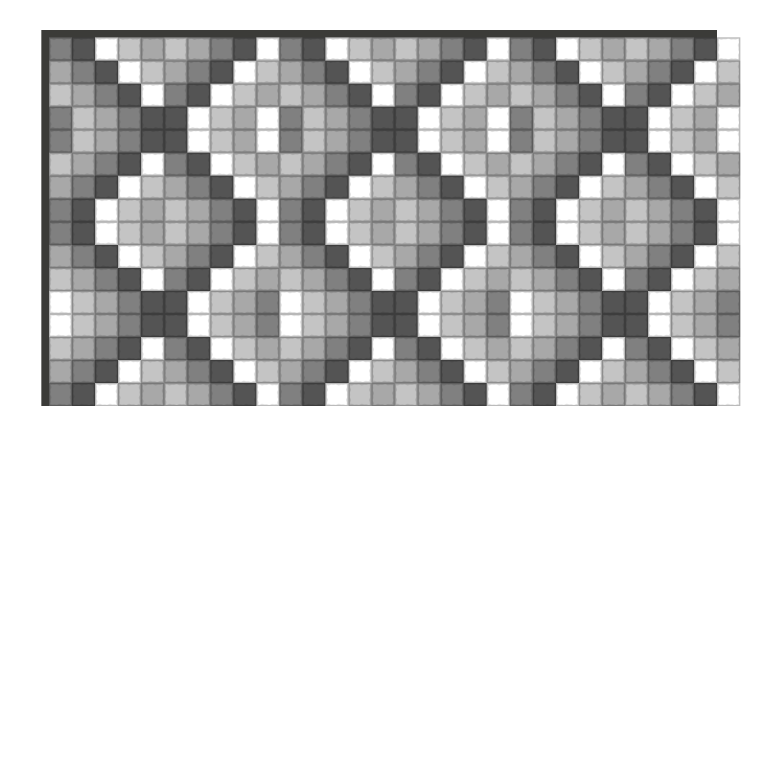
Reproduce this pattern procedurally as a Shadertoy shader.

```glsl
// Woven grey tile chart: diagonal bands meet in crosses and diamonds on white.
// Each 10 x 8 tile motif is a five-tone cycle shifted along mirrored diagonals;
// layered sines roughen the tile seams, and a dark bar edges the top and left.

const vec2 GRID_ORIGIN = vec2(0.0638, 0.9512);  // top left corner of the chart
const float TILE = 0.03;                        // tile side in canvas units
const vec2 MOTIF = vec2(10.0, 8.0);             // tiles in one repeat
const vec2 REPEATS = vec2(3.0, 2.0);
const float BAR_WIDTH = 0.33;                   // in tiles
const vec3 BAR_COLOR = vec3(0.23, 0.23, 0.22);
const int SAMPLES = 3;                          // per axis, for smooth edges

float hash(vec2 p) {
    return fract(sin(dot(p, vec2(127.1, 311.7))) * 4375.85);
}

// Five greys in order along a diagonal band
float cycleTone(float stepIndex) {
    float k = mod(stepIndex, 5.0);
    if (k < 0.5) return 0.50;
    if (k < 1.5) return 0.33;
    if (k < 2.5) return 1.00;
    if (k < 3.5) return 0.77;
    return 0.66;
}

// Grey of one tile: left half slides right, right half slides left
float motifTone(vec2 tile) {
    vec2 cell = mod(tile, MOTIF);
    float shift = min(cell.y, MOTIF.y - 1.0 - cell.y);
    bool leftHalf = cell.x < 0.5 * MOTIF.x;
    float k = leftHalf ? cell.x - shift : cell.x + shift - 7.0;

    // The upper repeat swaps the two end tiles of its waist
    bool endTile = cell.x < 0.5 || cell.x > MOTIF.x - 1.5;
    if (tile.y < MOTIF.y && shift > 2.5 && endTile) k = leftHalf ? 0.0 : 2.0;
    return cycleTone(k);
}

// Uneven edge made of two sines, about -1 to 1
float roughness(float along, float phase) {
    return 0.6 * sin(along * 13.0 + phase) + 0.4 * sin(along * 29.0 + phase * 2.3);
}

// Darkening factor: crisp seam with a paler, scuffed rim inside it
float seamShade(vec2 local, float phase) {
    vec2 edge = 0.5 - abs(local - 0.5);
    vec2 rough = vec2(roughness(local.y, phase), roughness(local.x, phase + 2.0));
    vec2 rimEdge = edge + 0.025 * rough;
    float seam = smoothstep(0.035, 0.055, min(edge.x, edge.y));
    float rim = smoothstep(0.060, 0.095, min(rimEdge.x, rimEdge.y));
    return mix(0.72, mix(0.87, 1.0, rim), seam);
}

bool insideBox(vec2 p, vec2 low, vec2 high) {
    return all(greaterThanEqual(p, low)) && all(lessThan(p, high));
}

// Whole chart, in tiles, with y running down from the top left corner
vec3 chartColor(vec2 p) {
    vec2 size = MOTIF * REPEATS;
    if (insideBox(p, vec2(0.0), size)) {
        vec2 tile = floor(p);
        float phase = 6.2832 * hash(tile);
        return vec3(motifTone(tile) * seamShade(p - tile, phase));
    }
    // The top bar stops one tile short of the right side
    bool bar = insideBox(p, vec2(-BAR_WIDTH), vec2(size.x - 1.0, 0.0))
            || insideBox(p, vec2(-BAR_WIDTH), vec2(0.0, size.y));
    return bar ? BAR_COLOR : vec3(1.0);
}

void mainImage(out vec4 fragColor, in vec2 fragCoord) {
    vec3 sum = vec3(0.0);
    for (int j = 0; j < SAMPLES; j++) {
        for (int i = 0; i < SAMPLES; i++) {
            vec2 offset = (vec2(i, j) + 0.5) / float(SAMPLES) - 0.5;
            vec2 uv = (fragCoord + offset) / iResolution.xy;
            sum += chartColor((uv - GRID_ORIGIN) * vec2(1.0, -1.0) / TILE);
        }
    }
    fragColor = vec4(sum / float(SAMPLES * SAMPLES), 1.0);
}
```
